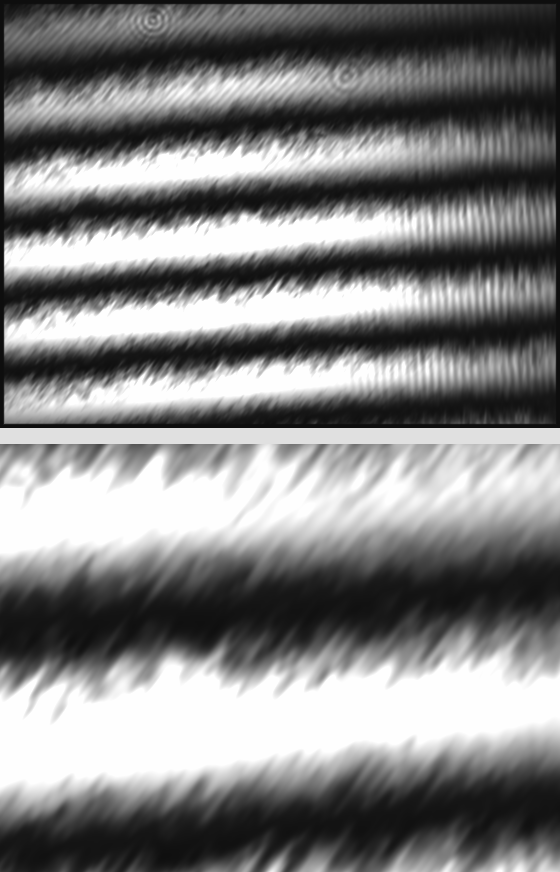
Top, the full canvas; bottom, a detail of the centre.
Write a WebGL 1 fragment shader that draws this pattern.

```glsl
precision highp float;
// Grayscale interference fringes: curved dark bands, laser speckle, dust rings and a black frame.

uniform vec2 u_resolution;

const float TAU = 6.2831853;
const float FRINGE_PERIOD = 0.1745;

float hash(vec2 cell) {
  vec3 q = fract(cell.xyx * vec3(0.1031, 0.1030, 0.0973));
  q += dot(q, q.yzx + 33.33);
  return fract((q.x + q.y) * q.z);
}

// Value noise centred on zero, range -1 to 1
float noise(vec2 p) {
  vec2 cell = floor(p);
  vec2 f = fract(p);
  f = f * f * (3.0 - 2.0 * f);
  float low = mix(hash(cell), hash(cell + vec2(1.0, 0.0)), f.x);
  float high = mix(hash(cell + vec2(0.0, 1.0)), hash(cell + 1.0), f.x);
  return 2.0 * mix(low, high, f.y) - 1.0;
}

float fbm(vec2 p) {
  float sum = 0.0;
  float gain = 0.55;
  for (int i = 0; i < 3; i++) {
    sum += gain * noise(p);
    p = p * 2.03 + 17.3;
    gain *= 0.5;
  }
  return sum;
}

// Grain stretched along a direction given by its angle
float streaks(vec2 p, float angle, float across, float along) {
  vec2 dir = vec2(cos(angle), sin(angle));
  vec2 q = vec2(dot(p, vec2(dir.y, -dir.x)) * across, dot(p, dir) * along);
  return 0.7 * noise(q) + 0.4 * noise(q * 1.9 + 41.7);
}

float lineWave(vec2 p, float angle, float frequency) {
  return sin(TAU * frequency * dot(p, vec2(cos(angle), sin(angle))));
}

// Fringe count measured downward; integers lie on dark band centres
float fringePhase(float u, float depth) {
  float bandDepth = 0.175 - 0.156 * u + 0.049 * u * u;
  return (depth - bandDepth) / FRINGE_PERIOD;
}

float beam(vec2 uv, vec2 centre, vec2 spread) {
  vec2 d = (uv - centre) / spread;
  return exp(-0.5 * dot(d, d));
}

float dustRings(vec2 p, vec2 centre, float radius, float count) {
  float r = length(p - centre) / radius;
  return cos(TAU * count * r) * exp(-1.8 * r * r);
}

float frameMask(vec2 p, vec2 size, float border, float soft) {
  vec2 inset = min(p, size - p);
  return smoothstep(border - soft, border + soft, min(inset.x, inset.y));
}

void main() {
  vec2 p = gl_FragCoord.xy / u_resolution.y;
  vec2 size = vec2(u_resolution.x / u_resolution.y, 1.0);
  vec2 uv = p / size;
  float depth = 1.0 - uv.y;

  // Speckle turns from diagonal on the left to upright on the right
  float rightSide = smoothstep(0.5, 0.95, uv.x);
  float diagonal = streaks(p, 0.95, 105.0, 34.0);
  float upright = streaks(p, 1.53, 95.0, 24.0);
  float grain = mix(diagonal, upright, rightSide);
  float clouds = fbm(p * 9.0);

  // Bands with ragged edges
  float phase = fringePhase(uv.x, depth) + 0.075 * grain + 0.05 * clouds;
  float fringe = pow(0.5 - 0.5 * cos(TAU * phase), 1.15);

  // Uneven illumination
  float light = 1.42 * beam(uv, vec2(0.37, 0.36), vec2(0.40, 0.39));
  light *= 1.0 + 0.20 * clouds + 0.17 * grain;

  // Fine parasitic lines
  float upperLeft = (1.0 - rightSide) * smoothstep(0.3, 1.0, uv.y);
  light *= 1.0 + 0.10 * upperLeft * lineWave(p, -0.75, 70.0);
  float ripple = lineWave(p + 0.004 * clouds, 0.04, 54.0);
  light *= 1.0 + 0.24 * rightSide * ripple * (0.7 + 0.5 * noise(p * 14.0));

  // Diffraction rings and one dust speck
  light *= 1.0 + 0.26 * dustRings(p, vec2(0.357, 0.952), 0.065, 4.0)
               + 0.13 * dustRings(p, vec2(0.446, 0.626), 0.055, 2.5)
               + 0.16 * dustRings(p, vec2(0.808, 0.821), 0.070, 3.0);
  light *= 1.0 - 0.6 * beam(p, vec2(0.750, 0.684), vec2(0.007, 0.004));

  float tone = 0.075 + light * fringe + 0.018 * grain;
  tone = clamp(tone, 0.03, 0.995);
  float inside = frameMask(p, size, 0.0095, 1.0 / u_resolution.y);
  gl_FragColor = vec4(vec3(mix(0.055, tone, inside)), 1.0);
}
```
